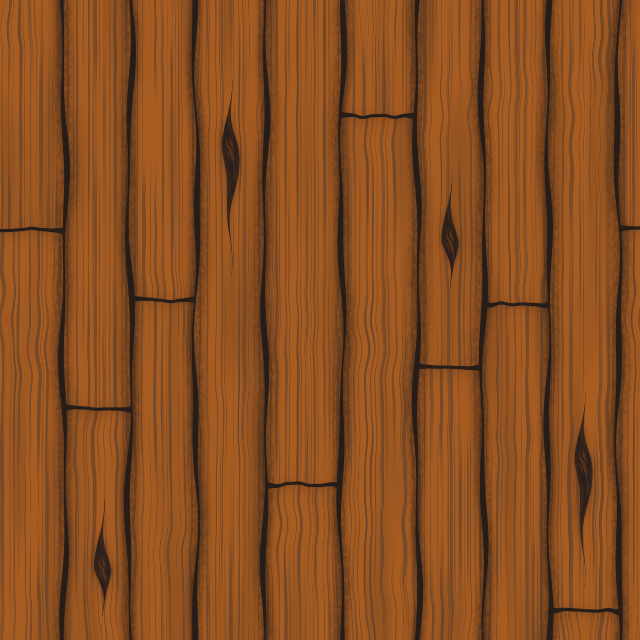
Write a three.js fragment shader that draws this texture.

```glsl
// Nine worn wooden planks side by side, with wavering dark seams, butt joints,
// split knots and fine grain. Each pixel finds its plank, then layers grain,
// edge grime, joint, knot and seams, all from noise and distance formulas.
varying vec2 vUv;

const float TAU = 6.28318;
const vec3 WOOD = vec3(0.655, 0.36, 0.13);
const vec3 WORN = vec3(0.50, 0.285, 0.12);
const vec3 GRAIN = vec3(0.37, 0.25, 0.165);
const vec3 GRIME = vec3(0.33, 0.19, 0.09);
const vec3 GAP = vec3(0.15, 0.11, 0.095);
const vec3 KNOT_HEART = vec3(0.36, 0.20, 0.10);

float hash(vec2 p) {
  p = fract(p * vec2(0.1031, 0.1137));
  p += dot(p, p.yx + 33.33);
  return fract((p.x + p.y) * p.x * 91.7);
}

float noise(vec2 p) {
  vec2 i = floor(p), f = fract(p);
  f = f * f * (3.0 - 2.0 * f);
  return mix(mix(hash(i), hash(i + vec2(1, 0)), f.x),
             mix(hash(i + vec2(0, 1)), hash(i + vec2(1, 1)), f.x), f.y);
}

// Chooses one of nine values by index
float pick(float i, vec3 a, vec3 b, vec3 c) {
  vec3 row = i < 2.5 ? a : (i < 5.5 ? b : c);
  float k = mod(i, 3.0);
  return k < 0.5 ? row.x : (k < 1.5 ? row.y : row.z);
}

float seamBase(float i) {
  return floor(i / 9.0) + pick(mod(i, 9.0), vec3(0.100, 0.203, 0.306),
    vec3(0.414, 0.534, 0.652), vec3(0.755, 0.857, 0.966));
}

// Seam line with a wobble that repeats up the canvas
float seamX(float i, float y) {
  float h = hash(vec2(mod(i, 9.0) + 3.0, 7.0));
  return seamBase(i) + 0.0028 * sin(TAU * (2.0 * y + h))
       + 0.0018 * sin(TAU * (5.0 * y + h * 7.0));
}

// Vertical strokes, one per cell, each with its own place, width and fading
float strokes(vec2 p, float cells, float halfWidth, float seed) {
  float cell = floor(p.x * cells), ink = 0.0;
  for (int k = -1; k <= 1; k++) {
    float id = cell + float(k);
    float h = hash(vec2(id + 50.0, seed));
    float x = (id + 0.2 + 0.6 * h) / cells;
    float w = halfWidth * (0.5 + hash(vec2(id + 90.0, seed + 5.0)));
    w *= 0.7 + 0.6 * noise(vec2(id + seed * 9.0, p.y * 14.0));
    float fade = smoothstep(0.1, 0.6, noise(vec2(id * 3.0 + seed, p.y * 5.0)));
    float line = 1.0 - smoothstep(w - 0.0007, w + 0.0009, abs(p.x - x));
    ink = max(ink, line * fade);
  }
  return ink;
}

// Half width of a split knot: round belly and long thin ends
float knotWidth(float dy, float up, float down) {
  float t = min(abs(dy) / (dy > 0.0 ? up : down), 1.0);
  return 0.0115 * pow(1.0 - t, 4.5) * (1.0 + 4.5 * t) + 0.0018 * (1.0 - t);
}

// Gap darkness beside a seam, with a soft shadow leaning to one side
float seamInk(float d, float y, float seed, float side) {
  float sway = sin(TAU * (2.0 * y + seed * 0.37));
  float w = 0.0032 + 0.0016 * sin(TAU * (3.0 * y + seed * 0.61)) + 0.0008 * side * sway;
  float core = 1.0 - smoothstep(w - 0.0012, w + 0.0012, d);
  return max(core, (0.5 + 0.3 * side * sway) * exp(-d / 0.006));
}

void main() {
  vec2 uv = vUv;
  float plank = 0.0;
  for (int i = 0; i < 9; i++) plank += step(seamX(float(i), uv.y), uv.x);
  float id = mod(plank, 9.0);
  float fromLeft = uv.x - seamX(plank - 1.0, uv.y);
  float fromRight = seamX(plank, uv.y) - uv.x;
  float edge = min(fromLeft, fromRight);
  float leftBase = seamBase(plank - 1.0);
  float centre = 0.5 * (leftBase + seamBase(plank));

  // Joint and knot heights; a negative height means none
  float jointY = pick(id, vec3(0.642, 0.362, 0.531), vec3(-1.0, 0.243, 0.818), vec3(0.427, 0.525, 0.046));
  float knotY = pick(id, vec3(-1.0, 0.111, -1.0), vec3(0.766, -1.0, -1.0), vec3(0.622, -1.0, 0.277));
  float longKnot = step(2.0, mod(id, 5.0));
  vec2 k = uv - vec2(centre + (id == 1.0 ? 0.009 : 0.0), knotY);
  k.x += 0.003 * sin(k.y * 45.0);

  // Grain, wavy in bands and pushed apart around the knot
  float seed = id * 2.0 + step(uv.y, jointY) + 1.0;
  float band = smoothstep(0.4, 0.75, noise(vec2(seed * 5.0, uv.y * 6.0)));
  vec2 g = vec2(uv.x - leftBase, uv.y);
  g.x += (0.0015 + 0.007 * band) * (noise(vec2(g.x * 25.0 + seed, uv.y * 22.0)) - 0.5);
  g.x -= 0.007 * sign(k.x) * exp(-abs(k.x) / 0.016 - k.y * k.y / 0.003);
  float wear = noise(vec2(g.x * 45.0 + seed * 8.0, uv.y * 4.0));
  vec3 col = mix(WOOD, WORN, 0.45 * smoothstep(0.5, 0.95, wear));
  col = mix(col, GRAIN, 0.65 * strokes(g, 68.0, 0.0017, seed));
  col = mix(col, GRAIN, 0.6 * strokes(g, 115.0, 0.0006, seed + 31.0));

  // Speckled grime along the plank edges
  float speck = noise(uv * vec2(330.0, 210.0));
  float reach = 0.014 + 0.016 * noise(vec2(seed, uv.y * 5.0));
  col = mix(col, GRIME, (0.2 + 0.45 * speck) * (1.0 - smoothstep(0.004, reach, edge)));

  // Butt joint, thicker at its ends, with a shadow below
  float jd = uv.y - jointY - 0.005 * (noise(vec2(uv.x * 60.0, id)) - 0.5);
  float jw = 0.0022 + 0.0035 * exp(-edge / 0.009);
  float under = (jd < 0.0 ? 0.45 : 0.2) * exp(-abs(jd) / 0.009) * (0.6 + 0.5 * speck);
  col = mix(col, GRIME, under);
  col = mix(col, GAP, 1.0 - smoothstep(jw - 0.0008, jw + 0.0012, abs(jd)));

  // Split knot with a streaked brown heart
  float up = 0.11, down = mix(0.075, 0.195, longKnot);
  float kw = knotWidth(k.y, up, down);
  float inRange = step(0.0, knotY) * step(-down, k.y) * step(k.y, up);
  float heart = 1.0 - smoothstep(0.4, 1.0, length(k / vec2(0.0085, 0.026)));
  float streak = 0.5 + 0.5 * sin(k.x * 900.0 + k.y * 260.0 + 4.0 * noise(k * 120.0 + 9.0));
  vec3 knotCol = mix(GAP, GRAIN * 0.85, 0.55 * noise(vec2(k.x * 350.0, k.y * 50.0) + 40.0));
  knotCol = mix(knotCol, KNOT_HEART, heart * streak);
  col = mix(col, GRIME, 0.4 * inRange * exp(-max(abs(k.x) - kw, 0.0) / 0.005) * smoothstep(0.0, 0.006, kw));
  col = mix(col, knotCol, inRange * (1.0 - smoothstep(kw - 0.001, kw + 0.001, abs(k.x))));

  // Seams on both sides
  col = mix(col, GAP, seamInk(fromLeft, uv.y, mod(plank + 8.0, 9.0), 1.0));
  col = mix(col, GAP, seamInk(fromRight, uv.y, id, -1.0));
  gl_FragColor = vec4(col, 1.0);
}
```
